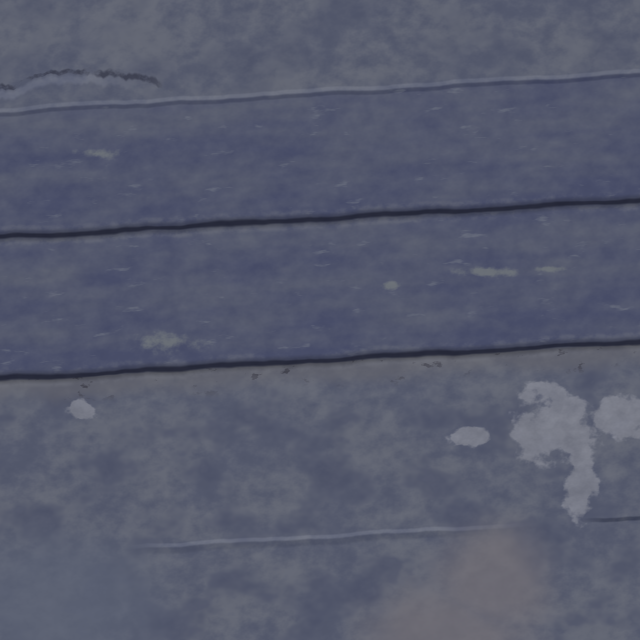
A Shadertoy shader for this texture:

```glsl
// Weathered blue-grey masonry: two smooth tilted bands split by dark grooves,
// with rough stone above and below. Coordinates are sheared along the tilt,
// then layers of gradient noise supply mottling, streaks, chips and stains.

vec2 latticeGradient(vec2 cell) {
    vec3 h = fract(cell.xyx * vec3(0.1031, 0.1030, 0.0973));
    h += dot(h, h.yzx + 33.33);
    float angle = 6.2832 * fract((h.x + h.y) * h.z);
    return vec2(cos(angle), sin(angle));
}

float gradientNoise(vec2 p) {
    vec2 i = floor(p), f = p - i;
    vec2 w = f * f * f * (f * (f * 6.0 - 15.0) + 10.0);
    vec2 e = vec2(1.0, 0.0);
    float low = mix(dot(latticeGradient(i), f), dot(latticeGradient(i + e), f - e), w.x);
    float high = mix(dot(latticeGradient(i + e.yx), f - e.yx),
                     dot(latticeGradient(i + 1.0), f - 1.0), w.x);
    return mix(low, high, w.y);
}

float fbm(vec2 p) {
    float sum = 0.0, gain = 1.0;
    for (int i = 0; i < 4; i++) {
        sum += gain * gradientNoise(p);
        p = mat2(1.6, 1.2, -1.2, 1.6) * p + 17.3;
        gain *= 0.58;
    }
    return sum;
}

// Streaks keep their direction, so the octaves are not rotated.
float streakNoise(vec2 p) {
    return gradientNoise(p) + 0.6 * gradientNoise(p * 2.1 + 9.0) + 0.4 * gradientNoise(p * 4.3 + 31.0);
}

// 1 at the centre of an ellipse, 0 on its rim, negative outside.
float ellipse(vec2 p, vec2 centre, vec2 radius) {
    return 1.0 - length((p - centre) / radius);
}

float line(float d, float halfWidth) {
    return 1.0 - smoothstep(halfWidth * 0.4, halfWidth * 1.6, abs(d));
}

void mainImage(out vec4 fragColor, in vec2 fragCoord) {
    vec2 p = fragCoord / iResolution.xy;
    vec2 q = vec2(p.x, p.y - 0.059 * p.x);
    float mottle = fbm(q * vec2(7.0, 9.0));
    float grain = fbm(q * vec2(32.0, 42.0) + 5.0);
    float streak = streakNoise(q * vec2(4.0, 22.0) + 2.0);
    float wobble = 0.004 * fbm(vec2(q.x * 8.0, 3.5));

    // Rough stone with bluish blotches, denser in the lower course
    vec3 stone = mix(vec3(0.325, 0.345, 0.42), vec3(0.39, 0.405, 0.455),
                     smoothstep(-0.8, 0.8, mottle + 0.75 * grain));
    float blotch = smoothstep(0.0, 0.55, fbm(q * vec2(9.0, 12.0) + 40.0) + 0.3 * grain);
    stone = mix(stone, vec3(0.285, 0.305, 0.39), blotch * (q.y < 0.5 ? 0.65 : 0.3));

    // Smooth bands, each bluer toward its lower edge
    float along = q.y > 0.629 ? (q.y - 0.629) / 0.197 : (q.y - 0.408) / 0.221;
    float tone = 0.3 + 0.3 * along + 0.55 * streak + 0.35 * mottle + 0.25 * grain;
    vec3 band = mix(vec3(0.282, 0.302, 0.405), vec3(0.355, 0.372, 0.435), clamp(tone, 0.0, 1.0));
    float chips = smoothstep(0.4, 0.85, fbm(q * vec2(17.0, 52.0) + 70.0));
    band = mix(band, vec3(0.43, 0.45, 0.50), 0.55 * chips);
    float inBand = smoothstep(0.406, 0.410, q.y) * (1.0 - smoothstep(0.821, 0.829, q.y + wobble));
    vec3 color = mix(stone, band, inBand);

    // Pale worn streaks on the bands
    float worn = max(ellipse(p, vec2(0.765, 0.575), vec2(0.055, 0.010)),
                     ellipse(p, vec2(0.86, 0.580), vec2(0.035, 0.006)));
    worn = max(worn, ellipse(p, vec2(0.61, 0.554), vec2(0.018, 0.008)));
    worn = max(worn, 0.7 * ellipse(p, vec2(0.26, 0.464), vec2(0.06, 0.018)));
    worn = max(worn, 0.6 * ellipse(p, vec2(0.15, 0.760), vec2(0.05, 0.008)));
    color = mix(color, vec3(0.43, 0.45, 0.47), 0.85 * smoothstep(0.0, 0.7, worn + 0.5 * grain * step(-0.4, worn)));

    // Dusty, pitted stone beneath the lower groove
    float below = 0.408 - q.y;
    float dust = smoothstep(0.0, 0.006, below) * (1.0 - smoothstep(0.012, 0.05, below + 0.02 * mottle));
    color = mix(color, vec3(0.40, 0.40, 0.425), 0.6 * dust);
    float pits = smoothstep(0.35, 0.65, fbm(q * vec2(28.0, 45.0) + 90.0));
    color = mix(color, vec3(0.23, 0.23, 0.27), 0.75 * pits * dust);

    // Two dark grooves with light lips
    for (int i = 0; i < 2; i++) {
        float d = q.y - (i == 0 ? 0.629 : 0.408) - wobble;
        float lip = line(d - 0.012, 0.004) * 0.3 + line(d + 0.010, 0.005) * 0.4;
        color = mix(color, vec3(0.42, 0.43, 0.47), lip * smoothstep(-0.5, 0.5, grain + streak));
        color *= 1.0 - 0.2 * line(d, 0.008);
        color = mix(color, vec3(0.14, 0.15, 0.21), 0.92 * line(d, 0.0036 + 0.0016 * mottle));
    }

    // Faint upper seam and lower ridge
    float seam = q.y - 0.826 + wobble;
    color += 0.045 * line(seam - 0.003, 0.003) - 0.05 * line(seam + 0.004, 0.003);
    float ridge = q.y - 0.133 - wobble;
    float ridgeSpan = smoothstep(0.18, 0.28, p.x) * (1.0 - smoothstep(0.72, 0.85, p.x));
    color += ridgeSpan * (0.055 * line(ridge, 0.003) - 0.03 * line(ridge + 0.008, 0.005));
    color -= 0.09 * line(ridge, 0.003) * smoothstep(0.90, 0.95, p.x);

    // Arched crack at the upper left
    float arch = p.y - 0.862 - 0.027 * sin(11.6 * p.x) - 0.012 * fbm(vec2(p.x * 22.0, 8.0));
    float crack = line(arch, 0.004 + 0.004 * mottle) * (1.0 - smoothstep(0.22, 0.29, p.x));
    color = mix(color, vec3(0.20, 0.21, 0.27), 0.75 * crack * smoothstep(-0.5, 0.3, grain));
    color += 0.05 * line(arch + 0.012, 0.006) * (1.0 - smoothstep(0.12, 0.24, p.x));

    // Flaked pale patch with a hanging tail
    float flake = max(ellipse(p, vec2(0.87, 0.335), vec2(0.085, 0.065)),
                      ellipse(p, vec2(0.97, 0.35), vec2(0.08, 0.035)));
    flake = max(flake, ellipse(p, vec2(0.907, 0.255), vec2(0.028, 0.085)));
    flake = max(flake, ellipse(p, vec2(0.74, 0.318), vec2(0.04, 0.016)));
    flake = max(flake, ellipse(p, vec2(0.125, 0.358), vec2(0.025, 0.016)));
    flake += 0.6 * fbm(p * vec2(20.0, 24.0) + 12.0) + 0.25 * grain;
    color = mix(color, vec3(0.485, 0.495, 0.54) + 0.04 * grain, 0.85 * smoothstep(0.0, 0.35, flake));

    // Soft warm bloom and bluish haze along the bottom
    float bloom = max(ellipse(p, vec2(0.77, 0.09), vec2(0.13, 0.13)),
                      ellipse(p, vec2(0.70, 0.0), vec2(0.19, 0.12)));
    color = mix(color, vec3(0.435, 0.425, 0.455), 0.85 * smoothstep(0.0, 0.7, bloom + 0.15 * mottle));
    float haze = ellipse(p, vec2(0.09, 0.06), vec2(0.24, 0.15));
    color = mix(color, vec3(0.355, 0.38, 0.45), 0.8 * smoothstep(0.0, 0.7, haze));

    fragColor = vec4(clamp(color + 0.012 * grain, 0.0, 1.0), 1.0);
}
```
